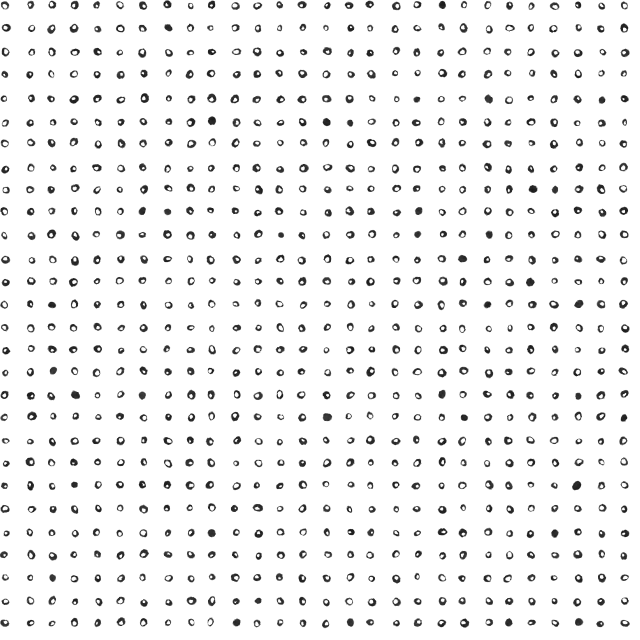
Write a three.js fragment shader that draws this pattern.

```glsl
// Grid of small hand-inked rings on white paper, each drawn a little differently.
varying vec2 vUv;

const float REPEATS = 28.0;               // marks across and up
const vec2 FIRST_MARK = vec2(0.29, 0.71); // centre of the lower left mark, in cells
const float LINE_DRIFT = 0.07;            // shift of whole rows and columns, in cells
const float MARK_DRIFT = 0.045;           // extra shift of each mark
const float RADIUS_MIN = 0.092;           // ring radius at mid-stroke, in cells
const float RADIUS_MAX = 0.138;
const float STROKE_MIN = 0.027;           // half width of the pen line
const float STROKE_MAX = 0.058;
const float PRESSURE = 0.45;              // thick-to-thin swing around the ring
const float SQUASH = 0.16;                // how oval a ring may be
const float WOBBLE = 0.10;                // unevenness of the outline
const float OVERLAP = 0.035;              // largest mismatch where the line ends meet
const float FILLED_SHARE = 0.05;          // share of rings blotted shut
const float GRAIN_SCALE = 13.0;           // ink grains per cell
const float GRAIN_EDGE = 0.030;           // roughness of the ink edge
const float SOFTNESS = 0.034;             // edge blur, in cells
const vec3 PAPER = vec3(1.0);
const vec3 INK_DARK = vec3(0.10);
const vec3 INK_LIGHT = vec3(0.25);
const float TAU = 6.2831853;

float hash(vec2 p) {
  vec3 q = fract(vec3(p.xyx) * 0.1031);
  q += dot(q, q.yzx + 33.33);
  return fract((q.x + q.y) * q.z);
}

// Random value per cell, one independent stream per salt
float cellRandom(vec2 cell, float salt) {
  return hash(cell + salt * vec2(37.0, 61.0) + 11.0);
}

float valueNoise(vec2 p) {
  vec2 i = floor(p);
  vec2 f = fract(p);
  f = f * f * (3.0 - 2.0 * f);
  return mix(mix(hash(i), hash(i + vec2(1.0, 0.0)), f.x),
             mix(hash(i + vec2(0.0, 1.0)), hash(i + 1.0), f.x), f.y);
}

vec2 rotate(vec2 p, float angle) {
  float c = cos(angle);
  float s = sin(angle);
  return vec2(c * p.x - s * p.y, s * p.x + c * p.y);
}

// Offset of a mark from its ideal grid position
vec2 markOffset(vec2 cell) {
  vec2 line = vec2(hash(vec2(cell.x, 71.0)), hash(vec2(113.0, cell.y))) - 0.5;
  vec2 own = vec2(cellRandom(cell, 1.0), cellRandom(cell, 2.0)) - 0.5;
  return 2.0 * (line * LINE_DRIFT + own * MARK_DRIFT);
}

// Signed distance to one pen ring: negative inside the ink
float ringDistance(vec2 p, vec2 cell) {
  p = rotate(p, TAU * cellRandom(cell, 3.0));
  float squash = 1.0 + SQUASH * cellRandom(cell, 4.0);
  p *= vec2(squash, 1.0 / squash);

  float angle = atan(p.y, p.x + 1e-5);
  float phase = TAU * cellRandom(cell, 5.0);
  float radius = mix(RADIUS_MIN, RADIUS_MAX, cellRandom(cell, 6.0));
  float bumps = 0.6 * sin(2.0 * angle + phase) + 0.4 * sin(3.0 * angle - 2.0 * phase);
  float outline = radius * (1.0 + WOBBLE * bumps);
  outline += OVERLAP * (cellRandom(cell, 7.0) - 0.3) * angle / TAU;

  float stroke = mix(STROKE_MIN, STROKE_MAX, cellRandom(cell, 8.0));
  stroke *= 1.0 + PRESSURE * cos(angle - phase);

  float fromOutline = length(p) - outline;
  bool filled = cellRandom(cell, 9.0) < FILLED_SHARE;
  return (filled ? fromOutline : abs(fromOutline)) - stroke;
}

void main() {
  // Nearest mark and position relative to it
  vec2 grid = vUv * REPEATS - FIRST_MARK;
  vec2 cell = floor(grid + 0.5);
  vec2 p = grid - cell - markOffset(cell);

  // Keep only whole marks that belong to the grid
  vec2 inside = step(0.0, cell) * step(cell, vec2(REPEATS - 1.0));

  // Rough ink edge and patchy tone
  float grain = valueNoise(grid * GRAIN_SCALE + 200.0);
  float d = ringDistance(p, cell) + GRAIN_EDGE * (grain - 0.5);
  float ink = (1.0 - smoothstep(-SOFTNESS, SOFTNESS, d)) * inside.x * inside.y;
  vec3 inkColor = mix(INK_DARK, INK_LIGHT, 0.5 * (grain + cellRandom(cell, 10.0)));

  gl_FragColor = vec4(mix(PAPER, inkColor, ink), 1.0);
}
```
